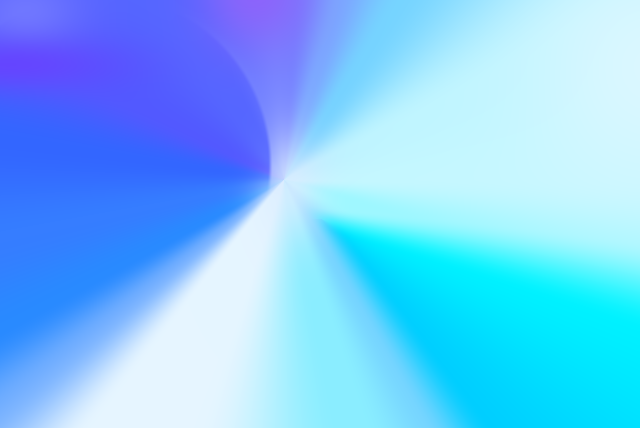
A Shadertoy shader for this background:

```glsl
// Layout, in canvas heights
const vec2 HUB = vec2(0.664, 0.580);
const vec2 WEDGE_TIP = vec2(0.752, 0.488);
const vec2 ARC_CENTRE = vec2(0.232, 0.615);
const float ARC_RADIUS = 0.40;
const float ARC_SOFTNESS = 0.006;
const float RIM_FADE = 0.06;
const float WEDGE_TOP = -10.0;
const float WEDGE_SIDE = -57.0;
const float WEDGE_BEND = 0.04;

// Palette
const vec3 ICE = vec3(0.77, 0.97, 1.00);
const vec3 PALE_SKY = vec3(0.75, 0.96, 1.00);
const vec3 SKY = vec3(0.46, 0.83, 1.00);
const vec3 CORNFLOWER = vec3(0.48, 0.67, 1.00);
const vec3 PERIWINKLE = vec3(0.45, 0.51, 1.00);
const vec3 INDIGO = vec3(0.33, 0.40, 1.00);
const vec3 ULTRAMARINE = vec3(0.32, 0.35, 1.00);
const vec3 COBALT = vec3(0.20, 0.40, 1.00);
const vec3 BLUE = vec3(0.21, 0.49, 1.00);
const vec3 AZURE = vec3(0.16, 0.54, 1.00);
const vec3 SOFT_BLUE = vec3(0.46, 0.69, 1.00);
const vec3 WHITE = vec3(0.90, 0.96, 1.00);
const vec3 AQUA = vec3(0.54, 0.93, 1.00);
const vec3 MIST = vec3(0.62, 0.97, 1.00);
const vec3 DEEP_CYAN = vec3(0.00, 0.80, 1.00);
const vec3 BRIGHT_CYAN = vec3(0.00, 0.96, 1.00);
const vec3 HAZE = vec3(0.86, 0.93, 1.00);
const vec3 RIM = vec3(0.54, 0.60, 1.00);
const vec3 PURPLE = vec3(0.56, 0.38, 0.98);
const vec3 VIOLET = vec3(0.40, 0.26, 1.00);
const vec3 LAVENDER = vec3(0.45, 0.48, 1.00);
const vec3 FROST = vec3(0.88, 0.97, 1.00);

float glow(vec2 p, vec2 centre, vec2 size) {
    vec2 d = (p - centre) / size;
    return exp(-dot(d, d));
}

float angleOf(vec2 v) {
    return degrees(atan(v.y, v.x));
}

vec2 direction(float angle) {
    return vec2(cos(radians(angle)), sin(radians(angle)));
}

void sweep(inout vec3 colour, vec3 next, float angle, float from, float to) {
    colour = mix(colour, next, smoothstep(from, to, angle));
}

// Colours fanned counterclockwise around the hub
vec3 fan(float a) {
    vec3 c = ICE;
    sweep(c, PALE_SKY, a, 0.0, 26.0);
    sweep(c, SKY, a, 26.0, 57.0);
    sweep(c, CORNFLOWER, a, 57.0, 73.0);
    sweep(c, PERIWINKLE, a, 73.0, 87.0);
    sweep(c, INDIGO, a, 92.0, 118.0);
    sweep(c, ULTRAMARINE, a, 125.0, 154.0);
    sweep(c, COBALT, a, 154.0, 172.0);
    sweep(c, BLUE, a, 172.0, 192.0);
    sweep(c, AZURE, a, 192.0, 208.0);
    sweep(c, SOFT_BLUE, a, 208.0, 220.0);
    sweep(c, WHITE, a, 218.0, 232.0);
    sweep(c, AQUA, a, 250.0, 283.0);
    sweep(c, SKY, a, 288.0, 302.0);
    sweep(c, MIST, a, 302.0, 335.0);
    sweep(c, ICE, a, 343.0, 360.0);
    return c;
}

// Coverage of the cyan wedge, softer away from its tip
float wedgeMask(vec2 q) {
    float r = length(q);
    float top = dot(q, direction(WEDGE_TOP + 90.0)) + WEDGE_BEND * r * r;
    float side = dot(q, direction(WEDGE_SIDE - 90.0));
    float topWidth = 0.025 + 0.10 * r;
    float sideWidth = 0.025 + 0.07 * r;
    return (1.0 - smoothstep(-topWidth, topWidth, top))
         * (1.0 - smoothstep(-sideWidth, sideWidth, side));
}

void mainImage(out vec4 fragColor, in vec2 fragCoord) {
    vec2 p = fragCoord / iResolution.y;
    vec2 fromHub = p - HUB;
    vec3 colour = fan(mod(angleOf(fromHub), 360.0));

    // Corner and edge glows
    colour = mix(colour, PURPLE, 0.9 * glow(p, vec2(0.60, 1.02), vec2(0.13, 0.14)));
    colour = mix(colour, LAVENDER, 0.9 * glow(p, vec2(0.06, 0.97), vec2(0.14, 0.10)));
    colour = mix(colour, VIOLET, 0.9 * glow(p, vec2(0.02, 0.85), vec2(0.26, 0.06)));
    colour = mix(colour, FROST, 0.8 * glow(p, vec2(1.52, 0.85), vec2(0.28, 0.30)));

    // Light rim outside the curved edge
    float arc = length(p - ARC_CENTRE) - ARC_RADIUS;
    float outside = smoothstep(-ARC_SOFTNESS, ARC_SOFTNESS, arc);
    float upper = smoothstep(-0.05, 0.04, fromHub.y);
    float rim = outside * upper * exp(-max(arc, 0.0) / RIM_FADE);
    colour = mix(colour, RIM, 0.45 * rim * (1.0 - smoothstep(0.78, 1.0, p.y)));

    // Pale haze at the hub, held back inside the curve
    float haze = 0.85 * glow(p, vec2(0.675, 0.555), vec2(0.075, 0.13));
    colour = mix(colour, HAZE, haze * mix(1.0, 0.2, upper * (1.0 - outside)));

    // Cyan wedge
    vec2 q = p - WEDGE_TIP;
    float across = smoothstep(WEDGE_SIDE, WEDGE_TOP, angleOf(q));
    colour = mix(colour, mix(DEEP_CYAN, BRIGHT_CYAN, across), wedgeMask(q));

    fragColor = vec4(colour, 1.0);
}
```
